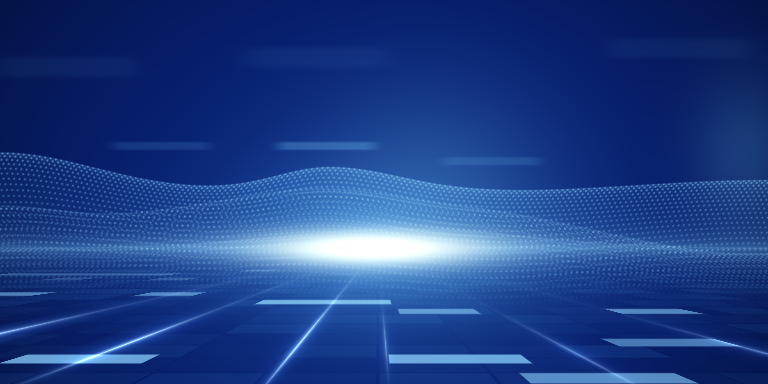
Write a Shadertoy shader that draws this background.

```glsl
// Blue digital landscape: dotted waves over a glowing horizon and a tiled perspective floor.

#define HORIZON 0.354
#define VANISH_X 0.984
#define RAY_SPACING 0.9
#define TILE_SPACING 3.39
#define TILE_HALF_WIDTH 0.62
#define DOT_RADIUS 0.0023
#define DOT_COLUMNS 72.0
#define GLOW_STRENGTH 1.45

const vec3 NAVY = vec3(0.022, 0.115, 0.43);
const vec3 AZURE = vec3(0.17, 0.38, 0.62);
const vec3 MIST = vec3(0.20, 0.36, 0.46);
const vec3 SKY = vec3(0.50, 0.76, 0.96);
const vec3 ICE = vec3(0.86, 0.98, 1.0);

float hash(vec2 cell) {
    return fract(sin(dot(cell, vec2(127.1, 311.7))) * 43758.5);
}

float bump(float x, float center, float width) {
    float d = (x - center) / width;
    return exp(-d * d);
}

vec3 screenBlend(vec3 base, vec3 light) {
    return 1.0 - (1.0 - base) * (1.0 - clamp(light, 0.0, 1.0));
}

// Soft-edged box: 1 inside, 0 outside
float boxMask(vec2 offset, vec2 halfSize, vec2 soft) {
    vec2 m = smoothstep(-soft, soft, halfSize - abs(offset));
    return m.x * m.y;
}

// Staggered dots between two curves, packed tighter near the top one
float dotSheet(vec2 p, float top, float bottom, float rows, float drift, float px) {
    float height = top - bottom;
    float t = (top - p.y) / height;
    float inside = smoothstep(-px, px, top - p.y) * smoothstep(1.0, 0.5, t);
    t = clamp(t, 0.002, 1.0);
    float row = rows * pow(t, 0.75);
    float column = p.x * DOT_COLUMNS + drift * t + 0.5 * mod(floor(row), 2.0);
    float rowStep = height * pow(t, 0.25) / (rows * 0.75);
    vec2 d = (fract(vec2(column, row)) - 0.5) * vec2(1.0 / DOT_COLUMNS, rowStep);
    float dots = smoothstep(DOT_RADIUS + px, DOT_RADIUS - px, length(d));
    float rim = 0.3 * exp(-t * height / 0.007);
    return inside * (dots * (0.5 + 0.35 * exp(-5.0 * t)) + rim);
}

// Backdrop: vignette, light haze and faint floating bars
vec3 backdrop(vec2 p) {
    vec2 edge = (p - vec2(1.0, 0.45)) * vec2(0.75, 0.95);
    vec3 col = NAVY * (1.1 - 0.55 * dot(edge, edge));
    col = screenBlend(col, MIST * 0.5 * bump(p.x, 1.12, 0.33) * bump(p.y, 0.5, 0.3));
    col = screenBlend(col, MIST * 0.42 * bump(p.x, 1.94, 0.14) * bump(p.y, 0.6, 0.2));
    for (int i = 0; i < 3; i++) {
        float n = float(i);
        vec2 low = p - vec2(0.42 + 0.43 * n, 0.62 - 0.02 * n * (n - 1.0));
        vec2 high = p - vec2(0.17 + 0.65 * n + 0.15 * n * (n - 1.0), 0.825 + 0.025 * n);
        float strength = 0.3 + 0.3 * n * (2.0 - n);
        col = screenBlend(col, MIST * strength * boxMask(low, vec2(0.125, 0.01), vec2(0.03, 0.004)));
        col = screenBlend(col, MIST * 0.13 * boxMask(high, vec2(0.18, 0.025), vec2(0.06, 0.012)));
    }
    return col;
}

// Floor: patchwork, bright tiles and rays in perspective coordinates
vec3 floorLight(vec2 p, float px) {
    float s = max(HORIZON - p.y, 0.004);
    float u = (p.x - VANISH_X) / s;
    float nearFade = smoothstep(0.02, 0.12, s);

    // Dim patches with thin gaps
    vec2 grid = vec2(u / RAY_SPACING, log(s) * 8.0);
    vec2 soft = px * vec2(1.0 / RAY_SPACING, 8.0) / s;
    float patchMask = boxMask(fract(grid) - 0.5, vec2(0.485, 0.47), soft);
    vec3 light = AZURE * 0.16 * nearFade * patchMask * hash(floor(grid));

    // Bright tiles: staggered rows in groups of three, the middle row wider
    for (int i = 0; i < 9; i++) {
        float n = float(i);
        float group = floor(n / 3.0);
        float rank = n - 3.0 * group;
        float stretch = group * rank * (2.0 - rank);
        float depth = 0.339 * exp(-0.16 * n - 0.24 * group);
        float shift = 1.75 - 1.03 * n - 1.1 * group - 0.9 * stretch;
        float k = round((u - shift) / TILE_SPACING);
        float target = 0.4 + 1.1 * cos((n - 3.0) * 1.05) + 0.9 * exp(-3.0 * n);
        float lit = step(abs(k - target), 0.92) * (group > 1.5 ? 0.4 : 0.95);
        vec2 offset = vec2(u - shift - TILE_SPACING * k, s - depth);
        vec2 size = vec2(TILE_HALF_WIDTH + 0.6 * stretch, 0.04 * depth);
        float tile = boxMask(offset, size, vec2(px / s, px));
        light = mix(light, SKY * (0.68 + 0.16 * sin(n * 2.0)), tile * lit);
    }

    // Rays leaving the vanishing point, flaring midway
    float k = round((u - 0.08) / RAY_SPACING);
    float lit = k < 0.0 ? mod(k, 2.0) : 0.45 * (1.0 - mod(k, 2.0));
    lit *= step(abs(k), 5.5);
    float d = abs(u - 0.08 - RAY_SPACING * k) * s / sqrt(1.0 + u * u);
    float flare = bump(s, k > 0.0 ? 0.28 : 0.25, k == -1.0 ? 0.1 : 0.06) + 0.1 * nearFade;
    vec3 ray = ICE * 0.75 * exp(-d / 0.0028) + vec3(0.12, 0.24, 0.6) * exp(-d / 0.012);
    return (light + lit * flare * ray) * smoothstep(0.0, 0.07, HORIZON - p.y);
}

void mainImage(out vec4 fragColor, in vec2 fragCoord) {
    vec2 p = fragCoord / iResolution.y;
    float px = 1.0 / iResolution.y;
    vec3 col = backdrop(p);

    // Wave crests, back to front
    float back = 0.503 + 0.1 * bump(p.x, 0.0, 0.346) + 0.028 * smoothstep(1.3, 2.0, p.x)
               + 0.062 * bump(p.x, 0.86, p.x < 0.86 ? 0.2 : 0.25);
    float middle = 0.45 + 0.015 * cos(p.x * 9.0) * bump(p.x, 0.0, 0.4)
                 + 0.06 * bump(p.x, 0.84, 0.3) - 0.11 * smoothstep(1.2, 1.95, p.x);
    float front = 0.355 + 0.05 * bump(p.x, 1.05, 0.45);

    // Haze beneath the back crest
    float below = smoothstep(-px, px, back - p.y) * smoothstep(0.12, 0.4, p.y);
    col = screenBlend(col, AZURE * below * (0.12 + 0.28 * bump(p.x, 0.95, 0.5)));
    col = screenBlend(col, floorLight(p, px));

    // Dotted sheets
    float dots = 0.85 * dotSheet(p, back, 0.19 + 0.03 * sin(p.x * 4.0), 25.0, 5.0, px);
    dots += 0.45 * dotSheet(p, middle, 0.22, 18.0, -6.0, px);
    dots += 0.35 * dotSheet(p, front, 0.2, 13.0, 8.0, px);
    col = screenBlend(col, SKY * dots * 0.8);

    // Horizon glow: wide halo, thin band and white core
    vec2 g = p - vec2(0.97, HORIZON);
    float halo = exp(-length(g * vec2(0.6, 1.0)) / 0.13);
    float band = exp(-abs(g.y) / 0.032) * (0.3 + 0.4 * bump(g.x, 0.0, 0.6));
    float core = bump(g.x, 0.0, 0.27) * bump(g.y, 0.0, 0.046);
    col = screenBlend(col, vec3(0.26, 0.56, 0.84) * halo * 0.9);
    col = screenBlend(col, vec3(0.45, 0.72, 0.95) * band);
    col = screenBlend(col, ICE * core * GLOW_STRENGTH);

    fragColor = vec4(clamp(col, 0.0, 1.0), 1.0);
}
```
